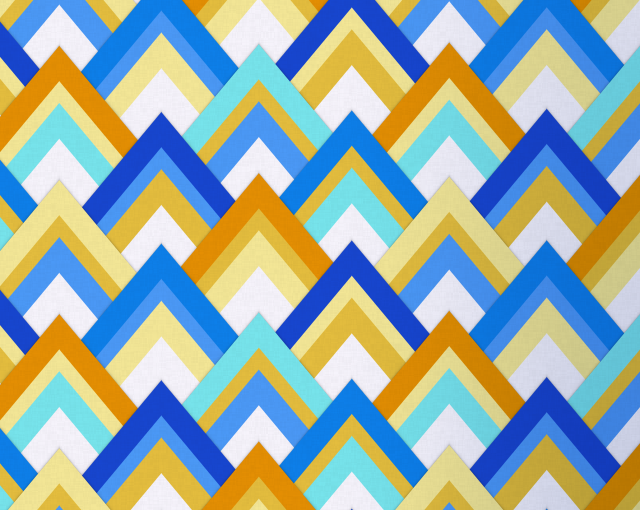
A WebGL 2 fragment shader for this pattern:

```glsl
#version 300 es
precision highp float;

uniform vec2 u_resolution;
out vec4 fragColor;

// Layout, in units of the canvas height
const vec2 FIRST_APEX = vec2(0.116, 0.909);
const float COLUMN_STEP = 0.1912;
const float HALF_ROW = 0.1315;
const float SLOPE = 1.2;
const vec3 BAND_STARTS = vec3(0.069, 0.112, 0.182);

// Irregularities of the print
const float TILT = 0.0085;
const float SWAY = 0.015;
const vec4 COLUMN_LIFT = vec4(0.0, 0.005, 0.010, 0.008);
const float SHADOW_WIDTH = 0.003;
const float SHADOW_DEPTH = 0.22;
const float THREADS = 400.0;
const float GRAIN = 0.035;
const vec3 SHADE = vec3(0.82, 0.85, 0.91);

// Inks
const vec3 WHITE = vec3(0.95, 0.94, 0.97);
const vec3 ORANGE = vec3(0.88, 0.55, 0.01);
const vec3 GOLD = vec3(0.88, 0.73, 0.24);
const vec3 PALE = vec3(0.94, 0.89, 0.58);
const vec3 CYAN = vec3(0.46, 0.88, 0.91);
const vec3 SKY = vec3(0.29, 0.59, 0.95);
const vec3 AZURE = vec3(0.05, 0.49, 0.90);
const vec3 NAVY = vec3(0.09, 0.27, 0.80);

// Outer, middle and inner band for four columns in two alternating rows
const vec3 BANDS[24] = vec3[24](
    ORANGE, PALE, CYAN,   NAVY, SKY, GOLD,
    CYAN, GOLD, SKY,      AZURE, GOLD, CYAN,
    PALE, GOLD, SKY,      AZURE, SKY, PALE,
    ORANGE, GOLD, PALE,   NAVY, PALE, GOLD);

float hash(vec2 cell) {
    vec3 q = fract(vec3(cell.xyx) * 0.1031);
    q += dot(q, q.yzx + 33.33);
    return fract((q.x + q.y) * q.z);
}

float cover(float depth, float edge) {
    return smoothstep(-edge, edge, depth);
}

// Lays one nested chevron over the colour behind it
vec3 paintChevron(vec3 behind, vec2 p, float column, float layer, float edge) {
    int columnKind = int(mod(column, 4.0));
    int rowKind = int(mod(floor(layer * 0.5), 2.0));
    float offset = column - 1.5;

    vec2 apex;
    apex.x = FIRST_APEX.x + column * COLUMN_STEP + SWAY * exp(-2.0 * offset * offset);
    apex.y = FIRST_APEX.y - layer * HALF_ROW + TILT * apex.x
           + COLUMN_LIFT[columnKind] * float(rowKind);

    float depth = apex.y - p.y - SLOPE * abs(p.x - apex.x);
    int first = 3 * (columnKind + 4 * rowKind);
    vec3 ink = BANDS[first];
    ink = mix(ink, BANDS[first + 1], cover(depth - BAND_STARTS.x, edge));
    ink = mix(ink, BANDS[first + 2], cover(depth - BAND_STARTS.y, edge));
    ink = mix(ink, WHITE, cover(depth - BAND_STARTS.z, edge));

    float shadow = SHADOW_DEPTH * exp(min(depth, 0.0) / SHADOW_WIDTH);
    return mix(behind * (1.0 - shadow), ink, cover(depth, edge));
}

// Crossed threads of the cloth
float weave(vec2 p) {
    float warp = hash(floor(p * THREADS * vec2(1.0, 0.2)) + 17.0);
    float weft = hash(floor(p * THREADS * vec2(0.2, 1.0)) + 91.0);
    return 1.0 + GRAIN * (0.5 * (warp + weft) - 0.5);
}

void main() {
    vec2 p = gl_FragCoord.xy / u_resolution.y;
    vec2 uv = gl_FragCoord.xy / u_resolution;
    float edge = 1.0 / u_resolution.y;

    // Back to front: each lower layer overlaps the one above
    float across = (p.x - FIRST_APEX.x) / COLUMN_STEP;
    float nearestLayer = floor((FIRST_APEX.y - p.y) / HALF_ROW);
    vec3 color = WHITE;
    for (int i = -4; i <= 1; i++) {
        float layer = nearestLayer + float(i);
        float odd = mod(layer, 2.0);
        float column = 2.0 * floor((across - odd) * 0.5 + 0.5) + odd;
        color = paintChevron(color, p, column, layer, edge);
    }

    // Light fades to the right, most of all near the bottom
    float fade = smoothstep(0.5, 1.0, uv.x) * mix(1.0, 0.6, uv.y);
    color *= mix(vec3(1.0), SHADE, fade) * weave(p);
    fragColor = vec4(color, 1.0);
}
```
